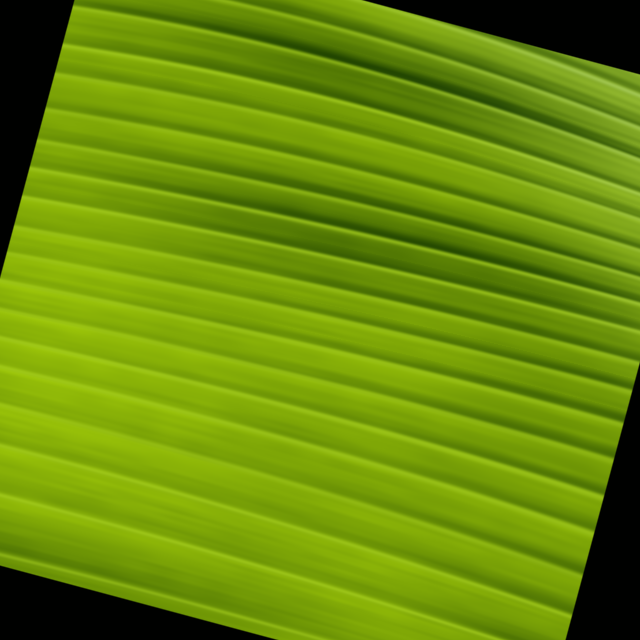
Reproduce this texture procedurally as a WebGL 2 fragment shader.

```glsl
#version 300 es
precision highp float;

uniform vec2 u_resolution;
out vec4 fragColor;

float hash(vec2 p) {
    p = fract(p * vec2(0.1031, 0.1137));
    p += dot(p, p.yx + 33.33);
    return fract((p.x + p.y) * p.x * 17.0);
}

float noise(vec2 p) {
    vec2 cell = floor(p), f = fract(p);
    f = f * f * (3.0 - 2.0 * f);
    return mix(mix(hash(cell), hash(cell + vec2(1, 0)), f.x),
               mix(hash(cell + vec2(0, 1)), hash(cell + vec2(1, 1)), f.x), f.y);
}

float bell(float x, float width) {
    return exp(-x * x / (width * width));
}

// Straightens the bowed veins: height at which a vein meets the left edge
float flattenVeins(vec2 q) {
    float drift = -0.01 - 0.037 * cos((q.y + 0.08) * 7.5);
    float bow = 0.011 + 0.02 * (1.0 - smoothstep(-0.4, -0.1, q.y));
    return q.y - drift * (q.x + 0.5) + bow * (1.0 - 4.0 * q.x * q.x);
}

// Vein number (x) and local spacing (y); gaps widen away from the middle
vec2 veinIndex(float height) {
    float t = height - 0.156;
    float growth = t < 0.0 ? -0.0007 : 0.005;
    float gap = sqrt(0.0016 + 4.0 * growth * t);
    return vec2((gap - 0.04) / (2.0 * growth), gap);
}

// Broad light and shade over the leaf
float leafLight(vec2 q) {
    float light = 0.77 + 0.14 * (noise(q * 5.0 + 7.0) - 0.5);
    light += 0.17 * bell(length(q - vec2(-0.42, 0.12)), 0.3);
    light += 0.07 * bell(length(q - vec2(0.1, 0.25)), 0.25);
    light -= 0.42 * bell(q.y + 0.4, 0.06) * bell(q.x - 0.03, 0.38);
    light -= 0.4 * bell(q.y + 0.14 + 0.05 * q.x, 0.075) * bell(q.x - 0.02, 0.4);
    light -= 0.15 * bell(length(q - vec2(0.38, -0.04)), 0.2);
    light -= 0.3 * smoothstep(0.38, 0.5, q.y) * (1.0 - smoothstep(-0.5, 0.4, q.x));
    return light;
}

void main() {
    float shortSide = min(u_resolution.x, u_resolution.y);
    vec2 p = (gl_FragCoord.xy - 0.5 * u_resolution) / shortSide;

    // Leaf frame: tilted 15 degrees, x along the veins, y downwards
    float c = cos(radians(15.0)), s = sin(radians(15.0));
    vec2 q = vec2(c * p.x - s * p.y, -s * p.x - c * p.y);

    float height = flattenVeins(q);
    vec2 vein = veinIndex(height);
    float id = floor(vein.x + 0.5);
    float offset = 0.16 * (hash(vec2(id + 40.0, 3.0)) - 0.5);
    float across = vein.x - id - offset;
    float dist = across * vein.y;

    // Shadow gathers on the upper side of each rib
    float relief = smoothstep(-0.4, 0.35, q.x - 1.2 * q.y);
    float shadow = smoothstep(-0.5, -0.14, across) * (1.0 - smoothstep(-0.13, 0.0, across));
    float glow = smoothstep(0.0, 0.08, across) * (1.0 - smoothstep(0.08, 0.5, across));
    float light = leafLight(q);
    light -= shadow * mix(0.1, 0.37, relief) * (0.75 + 0.5 * hash(vec2(id + 60.0, 9.0)));
    light += glow * 0.09;

    // Fine fibres and faint secondary veins along the leaf
    float pale = smoothstep(0.4, 1.1, q.x - 1.3 * q.y);
    light += 0.09 * (noise(vec2(q.x * 7.0, height * 170.0) + 90.0) - 0.5);
    light += 0.05 * (noise(vec2(q.x * 22.0, height * 70.0) + 50.0) - 0.5);
    light += 0.06 * pale * sin(vein.x * 25.0);

    vec3 color = mix(vec3(0.13, 0.27, 0.0), vec3(0.57, 0.73, 0.03), clamp(light, 0.0, 1.1));
    color = mix(color, vec3(0.64, 0.78, 0.36), 0.6 * pale * clamp(light, 0.2, 1.0));

    // Bright ribs
    vec3 ribColor = mix(vec3(0.65, 0.81, 0.12), vec3(0.69, 0.83, 0.42), pale);
    float rib = bell(dist, 0.0038) * (0.45 + 0.25 * hash(vec2(id + 20.0, 5.0)));
    color = mix(color, ribColor, rib);

    // Tilted square cut from a black ground
    float edge = max(abs(q.x), abs(q.y)) - 0.5;
    float inside = 1.0 - smoothstep(-0.0015, 0.0015, edge);
    fragColor = vec4(mix(vec3(0.0, 0.005, 0.0), color, inside), 1.0);
}
```
